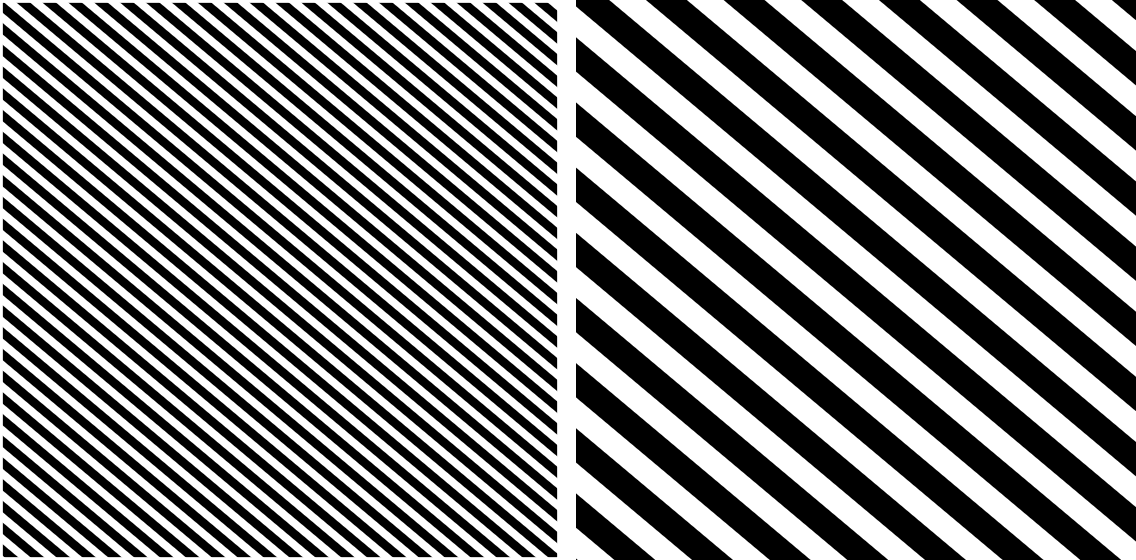
Left, the full canvas; right, a detail of the centre.
Give the GLSL for this pattern, as a WebGL 2 fragment shader.

```glsl
#version 300 es
precision highp float;
// Even black diagonal stripes falling to the right at 40 degrees on white,
// framed by a thin white margin. Stripes are a folded distance across the
// slope; the margin is a box distance. Both are smoothed over one pixel.

uniform vec2 u_resolution;
out vec4 fragColor;

const vec3 INK = vec3(0.0);
const vec3 PAPER = vec3(1.0);

const float SLOPE_ANGLE = radians(40.0);
const float STRIPE_PERIOD = 0.02971;  // measured across the stripes
const float INK_SHARE = 0.527;        // inked part of each period
const float STRIPE_OFFSET = -0.0065;  // centre of the stripe by the top left corner
const float MARGIN = 0.0051;

// Signed distance to the nearest stripe, negative inside.
float stripeDistance(float across, float period, float width) {
    float fromCentre = abs(fract(across / period + 0.5) - 0.5) * period;
    return fromCentre - 0.5 * width;
}

// Signed distance to a box centred on the origin, negative inside.
float boxDistance(vec2 p, vec2 halfSize) {
    vec2 d = abs(p) - halfSize;
    return length(max(d, 0.0)) + min(max(d.x, d.y), 0.0);
}

// Coverage of a shape, with an edge one pixel wide.
float coverage(float dist, float pixel) {
    return clamp(0.5 - dist / pixel, 0.0, 1.0);
}

void main() {
    float unit = min(u_resolution.x, u_resolution.y);
    float pixel = 1.0 / unit;
    vec2 size = u_resolution / unit;
    vec2 p = gl_FragCoord.xy / unit;

    // Distance across the slope, starting at the top left corner
    vec2 normal = vec2(sin(SLOPE_ANGLE), cos(SLOPE_ANGLE));
    float across = dot(p - vec2(0.0, size.y), normal) - STRIPE_OFFSET;
    float stripes = coverage(stripeDistance(across, STRIPE_PERIOD, STRIPE_PERIOD * INK_SHARE), pixel);

    // White margin around the stripes
    float panel = coverage(boxDistance(p - 0.5 * size, 0.5 * size - MARGIN), pixel);

    fragColor = vec4(mix(PAPER, INK, stripes * panel), 1.0);
}
```
